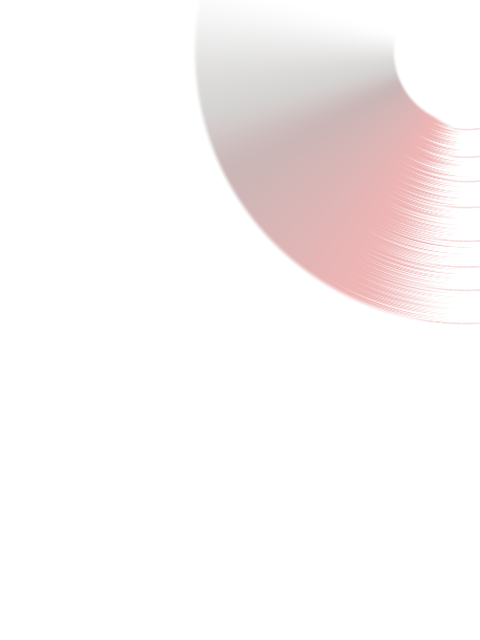
A WebGL 1 fragment shader for this background:

```glsl
precision highp float;
// A soft translucent ring in the upper right, sweeping from grey to pink and fraying into fine arcs.
uniform vec2 u_resolution;

float hash(float n) {
  return fract(sin(n * 127.1) * 43758.55);
}

// One-dimensional gradient noise, about -0.5 to 0.5
float gradientNoise(float x) {
  float i = floor(x), f = x - i;
  float left = (hash(i) * 2.0 - 1.0) * f;
  float right = (hash(i + 1.0) * 2.0 - 1.0) * (f - 1.0);
  return mix(left, right, f * f * f * (f * (f * 6.0 - 15.0) + 10.0));
}

// Colour around the ring; the angle is in degrees, from left towards down
vec3 sweepColor(float angle) {
  vec3 color = mix(vec3(1.0), vec3(0.84, 0.835, 0.83), smoothstep(-17.0, 14.0, angle));
  color = mix(color, vec3(0.795, 0.715, 0.715), smoothstep(10.0, 28.0, angle));
  return mix(color, vec3(0.935, 0.71, 0.71), clamp((angle - 27.0) / 37.0, 0.0, 1.0));
}

// Opacity of the frayed end: each radius fades out at its own angle
float frayedEnd(float radius, float angle) {
  float streaks = gradientNoise(radius * 110.0) * 7.0
                + gradientNoise(radius * 290.0 + 17.0) * 15.0
                + gradientNoise(radius * 620.0 + 53.0) * 13.0;
  return 1.0 - smoothstep(64.0, 86.0, angle + streaks);
}

// Sparse thin arcs that run on past the frayed end, broken into dashes
float thinArcs(float radius, float angle) {
  float pixel = 1.0 / u_resolution.y;
  float arcs = 0.0;
  for (int i = 0; i < 8; i++) {
    float k = float(i);
    float jitter = (hash(k + 3.0) - 0.5) * 0.02 * step(0.5, k) * step(k, 6.5);
    float offset = abs(radius - (0.1215 + 0.0433 * k + jitter));
    float dash = 0.65 + 0.35 * smoothstep(-0.15, 0.15, gradientNoise(angle * 1.4 + k * 31.0));
    arcs = max(arcs, (1.0 - smoothstep(0.0003, 0.0007 + pixel, offset)) * dash);
  }
  return arcs * 0.5 * smoothstep(72.0, 84.0, angle) * (1.0 - smoothstep(98.0, 110.0, angle));
}

void main() {
  vec2 p = gl_FragCoord.xy / u_resolution.y;
  vec2 d = p - vec2(0.729, 0.919);
  float radius = length(d);
  float angle = degrees(atan(-d.y, -d.x));

  // Ring with soft edges; the hole widens slightly towards the bottom
  float hole = 0.110 + 0.008 * smoothstep(60.0, 90.0, angle);
  float ring = smoothstep(hole, hole + 0.007, radius)
             * (1.0 - smoothstep(0.419, 0.429, radius));

  float opacity = max(ring * frayedEnd(radius, angle), thinArcs(radius, angle));
  gl_FragColor = vec4(mix(vec3(1.0), sweepColor(angle), opacity), 1.0);
}
```
